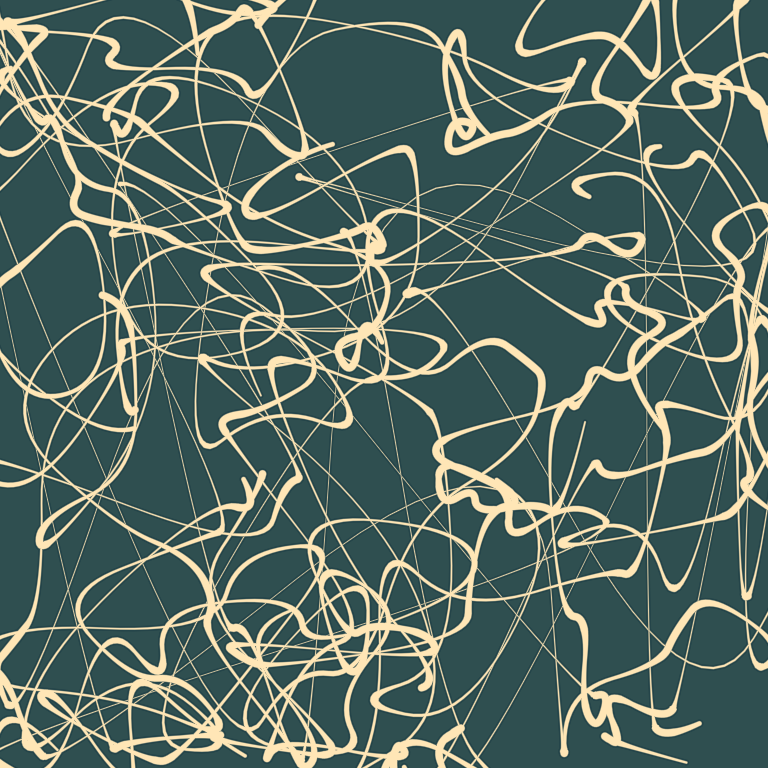
Give the GLSL for this pattern, as a three.js fragment shader.

```glsl
// Tangled cream ink threads on dark teal: wandering splines, thick where slow, thin where fast.
varying vec2 vUv;

const int STRANDS = 16;
const int PIECES = 28;
const int CHORDS = 14;
const vec3 TEAL = vec3(0.186, 0.310, 0.312);
const vec3 RIM = vec3(0.140, 0.268, 0.288);
const vec3 CREAM = vec3(1.0, 0.900, 0.712);

vec2 hash2(float n) {
  vec3 p = fract(vec3(n) * vec3(0.1031, 0.1030, 0.0973));
  p += dot(p, p.yzx + 33.33);
  return fract((p.xx + p.yz) * p.zy);
}

// Mirrors a free-running walk back into the canvas, with a small overshoot.
vec2 foldIntoCanvas(vec2 p, float overshoot) {
  float span = 1.0 + 2.0 * overshoot;
  vec2 q = (p + overshoot) / span;
  return (1.0 - abs(mod(q, 2.0) - 1.0)) * span - overshoot;
}

// Mostly short steps, with an occasional long leap.
float strideLength(float h) {
  return 0.035 + 0.32 * h * h + 0.55 * step(0.93, h);
}

// Half width of the ink for a pen moving at the given speed.
float inkRadius(float speed, float flow) {
  return clamp(flow / max(speed, 0.001), 0.0004, 0.0050);
}

// Signed distance to one quadratic B-spline piece with speed-dependent width.
float splinePiece(vec2 uv, vec2 p0, vec2 p1, vec2 p2, float flow) {
  vec2 a = 0.5 * (p0 + p1);
  vec2 c = 0.5 * (p1 + p2);
  vec2 v0 = p1 - p0;
  vec2 v1 = p2 - p1;
  float nearest = 1.0;
  vec2 from = a;
  for (int i = 0; i < CHORDS; i++) {
    float t = float(i + 1) / float(CHORDS);
    vec2 to = mix(mix(a, p1, t), mix(p1, c, t), t);
    vec2 chord = to - from;
    vec2 rel = uv - from;
    float along = clamp(dot(rel, chord) / max(dot(chord, chord), 1e-9), 0.0, 1.0);
    float speed = length(mix(v0, v1, (float(i) + along) / float(CHORDS)));
    nearest = min(nearest, length(rel - chord * along) - inkRadius(speed, flow));
    from = to;
  }
  return nearest;
}

// True when uv is too far from the bounding box of a piece to matter.
bool isFar(vec2 uv, vec2 p0, vec2 p1, vec2 p2, float margin) {
  vec2 lo = min(p1, 0.5 * (p1 + min(p0, p2)));
  vec2 hi = max(p1, 0.5 * (p1 + max(p0, p2)));
  vec2 outside = max(lo - uv, uv - hi);
  return max(outside.x, outside.y) > margin;
}

// Signed distance to one strand: a random walk smoothed into a spline.
float strand(vec2 uv, vec2 start, float seed, float flow) {
  float nearest = 1.0;
  float heading = 6.2832 * hash2(seed).x;
  vec2 walker = start;
  vec2 p0 = start;
  vec2 p1 = start + 0.1 * vec2(cos(heading), sin(heading));
  walker = p1;
  p1 = foldIntoCanvas(p1, 0.06);
  for (int i = 0; i < PIECES; i++) {
    vec2 h = hash2(seed + float(i) + 1.0);
    heading += (h.x - 0.5) * 5.2;
    walker += strideLength(h.y) * vec2(cos(heading), sin(heading));
    vec2 p2 = foldIntoCanvas(walker, 0.06);
    if (!isFar(uv, p0, p1, p2, 0.012)) {
      nearest = min(nearest, splinePiece(uv, p0, p1, p2, flow));
    }
    p0 = p1;
    p1 = p2;
  }
  return nearest;
}

void main() {
  // Strands start from a jittered 4 by 4 grid.
  float d = 1.0;
  for (int s = 0; s < STRANDS; s++) {
    float id = float(s);
    vec2 cell = vec2(mod(id, 4.0), floor(id / 4.0));
    vec2 start = (cell + hash2(id + 700.5)) / 4.0;
    d = min(d, strand(vUv, start, id * 41.0 + 13.0, 0.00031));
  }

  // Ink with a soft edge and a faint dark rim on the ground.
  vec3 ground = mix(RIM, TEAL, smoothstep(0.0018, 0.0030, d));
  float ink = 1.0 - smoothstep(-0.0011, 0.0011, d);
  gl_FragColor = vec4(mix(ground, CREAM, ink), 1.0);
}
```
